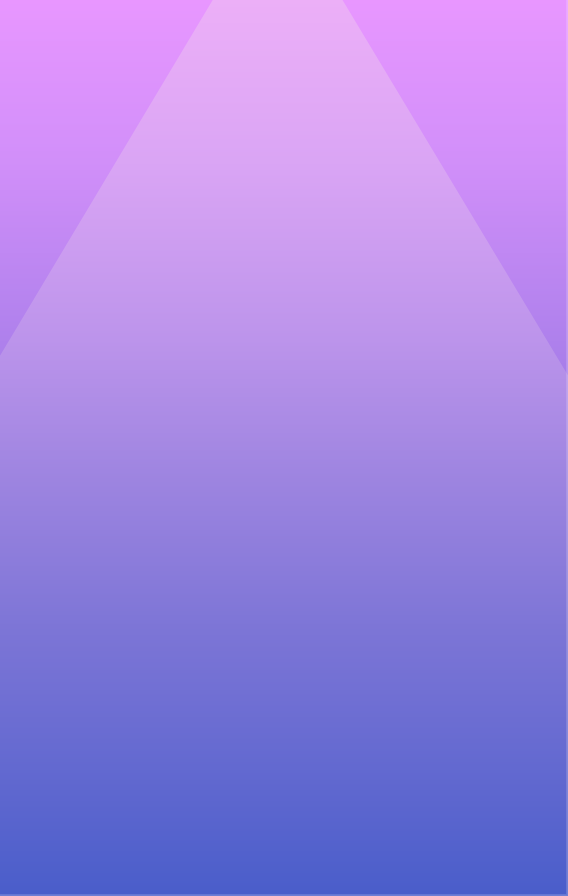
This background is drawn by a Shadertoy shader. Its source:

```glsl
// Linear blend from 0 to 1 as depth passes between two levels
float ramp(float from, float to, float depth) {
    return clamp((depth - from) / (to - from), 0.0, 1.0);
}

vec3 skyGradient(float depth) {
    vec3 sky = vec3(0.910, 0.590, 1.000);
    sky = mix(sky, vec3(0.820, 0.560, 0.977), ramp(0.00, 0.18, depth));
    sky = mix(sky, vec3(0.685, 0.504, 0.926), ramp(0.18, 0.38, depth));
    sky = mix(sky, vec3(0.564, 0.456, 0.877), ramp(0.38, 0.53, depth));
    sky = mix(sky, vec3(0.443, 0.415, 0.834), ramp(0.53, 0.70, depth));
    return mix(sky, vec3(0.288, 0.366, 0.792), ramp(0.70, 1.00, depth));
}

// Coverage of the cone that widens downward from the top edge
float beamMask(vec2 uv, float depth) {
    float left = uv.x - mix(0.3745, 0.0, depth / 0.397);
    float right = mix(0.603, 1.0, depth / 0.419) - uv.x;
    float softness = 0.7 / iResolution.x;
    return smoothstep(-softness, softness, min(left, right));
}

// Antialiased coverage of a thin strip along the right and bottom borders
float borderMask(vec2 uv) {
    vec2 fromBorder = vec2(1.0 - uv.x, uv.y);
    vec2 width = vec2(0.0031, 0.00195);
    vec2 coverage = clamp((width - fromBorder) * iResolution.xy + 0.5, 0.0, 1.0);
    return max(coverage.x, coverage.y);
}

void mainImage(out vec4 fragColor, in vec2 fragCoord) {
    vec2 uv = fragCoord / iResolution.xy;
    float depth = 1.0 - uv.y;

    // Pink to blue backdrop
    vec3 color = skyGradient(depth);

    // Pale spotlight that fades toward the bottom
    vec3 beamColor = vec3(0.96, 0.91, 0.90);
    color = mix(color, beamColor, 0.3 * (1.0 - depth) * beamMask(uv, depth));

    // Faint light rim
    color = mix(color, vec3(1.0), 0.2 * borderMask(uv));

    fragColor = vec4(color, 1.0);
}
```
